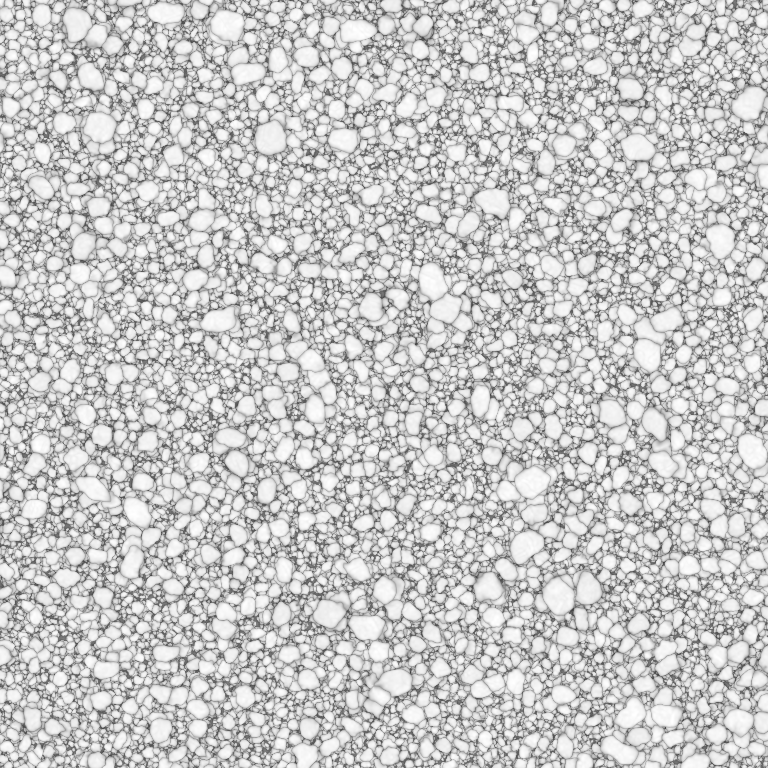
This texture map is drawn by a WebGL 1 fragment shader. Its source:

```glsl
precision highp float;
// Pale gravel bed seen from above, shaded like an ambient occlusion map.
// Layers of jittered, rounded grains are painted from the finest grit up to
// the largest pebbles; rims, creases and contact shadows darken the grey.
uniform vec2 u_resolution;

const int LAYERS = 6;
const float FINEST_CELLS = 160.0;  // grid cells across the canvas, finest layer
const float SIZE_STEP = 1.44;      // growth of the grains from layer to layer
const float GAP_GREY = 0.51;
const float RIM_GREY = 0.59;
const float TOP_GREY = 0.975;
const float FAR = 9.0;

vec4 hash4(vec2 p) {
  vec4 q = fract(p.xyxy * vec4(0.1031, 0.1030, 0.0973, 0.1099));
  q += dot(q, q.wzxy + 33.33);
  return fract((q.xxyz + q.yzzw) * q.zywx);
}

// Two independent smooth noise values.
vec2 noise2(vec2 p) {
  vec2 i = floor(p);
  vec2 f = fract(p);
  f = f * f * (3.0 - 2.0 * f);
  vec2 low = mix(hash4(i).xy, hash4(i + vec2(1.0, 0.0)).xy, f.x);
  vec2 high = mix(hash4(i + vec2(0.0, 1.0)).xy, hash4(i + 1.0).xy, f.x);
  return mix(low, high, f.y);
}

vec2 rotate(vec2 p, float angle) {
  float c = cos(angle);
  float s = sin(angle);
  return vec2(c * p.x - s * p.y, s * p.x + c * p.y);
}

// Approximate signed distance to a stretched, slightly squared pebble.
float pebble(vec2 p, float radius, vec3 form) {
  float stretch = 1.0 + 0.27 * form.y;
  float power = 1.9 + 0.6 * form.z;
  vec2 q = abs(rotate(p, form.x * 3.14159)) * vec2(1.0 / stretch, stretch);
  q = pow(q + 0.0001, vec2(power));
  return pow(q.x + q.y, 1.0 / power) - radius;
}

// Nearest grain of one layer: x = distance, y = second distance, z = tone.
vec3 nearestGrain(vec2 p, float presence, float seed) {
  vec2 cell = floor(p);
  vec3 nearest = vec3(FAR, FAR, 0.0);
  for (int y = -1; y <= 1; y++) {
    for (int x = -1; x <= 1; x++) {
      vec2 id = cell + vec2(float(x), float(y));
      vec4 place = hash4(id + seed);
      vec4 form = hash4(id + seed + 57.3);
      if (place.w > presence) continue;
      vec2 centre = id + 0.5 + 0.66 * (place.xy - 0.5);
      float radius = mix(0.34, 0.54, place.z);
      float d = pebble(p - centre, radius, form.xyz);
      if (d < nearest.x) nearest = vec3(d, nearest.x, form.w);
      else nearest.y = min(nearest.y, d);
    }
  }
  return nearest;
}

// Bright flat top falling off steeply to a dark rim.
float grainShade(float depth, float rimWidth, float tone) {
  float rise = 1.0 - exp(-max(depth, 0.0) / rimWidth);
  return mix(RIM_GREY, TOP_GREY - 0.035 * tone, rise);
}

// Paints one layer of grains with its contact shadow over the grey below.
float paintLayer(float grey, vec2 uv, float level, float pixel) {
  float cells = FINEST_CELLS / pow(SIZE_STEP, level);
  float seed = 31.7 * level + 11.0;
  vec2 p = rotate(uv, 0.4 + 1.1 * level) * cells + 200.0;

  // Uneven outlines from a broad and a fine wobble.
  vec2 wobble = 0.26 * (noise2(p * 2.1 + seed) - 0.5);
  wobble += 0.1 * (noise2(p * 5.3 + seed) - 0.5);
  float presence = 1.2 - 0.22 * level;

  vec3 grain = nearestGrain(p + wobble, presence, seed);
  float outside = grain.x / cells;
  float crease = 0.5 * (grain.y - grain.x) / cells;

  float shadowWidth = 0.0008 + 0.04 / cells;
  float shadow = mix(0.12, 0.36, grain.z);
  grey *= 1.0 - shadow * exp(-max(outside, 0.0) / shadowWidth);
  float rimWidth = 0.0008 + 0.018 / cells;
  float shade = grainShade(min(-outside, crease), rimWidth, grain.z);
  return mix(grey, shade, smoothstep(-pixel, pixel, -outside));
}

// Fine wrinkles on the stones, centred near zero.
float wrinkles(vec2 uv) {
  vec2 bend = noise2(uv * 60.0);
  vec2 ridge = abs(noise2(rotate(uv, 0.7) * 110.0 + bend * 2.0) - 0.5);
  float grit = noise2(uv * 290.0 + 80.0).x - 0.5;
  return ridge.x + ridge.y - 0.35 + 0.6 * grit;
}

void main() {
  vec2 uv = gl_FragCoord.xy / u_resolution.y;
  float pixel = 0.7 / u_resolution.y;

  float grey = GAP_GREY;
  for (int i = 0; i < LAYERS; i++) {
    grey = paintLayer(grey, uv, float(i), pixel);
  }
  grey += 0.05 * wrinkles(uv);
  gl_FragColor = vec4(vec3(clamp(grey, 0.0, 1.0)), 1.0);
}
```
